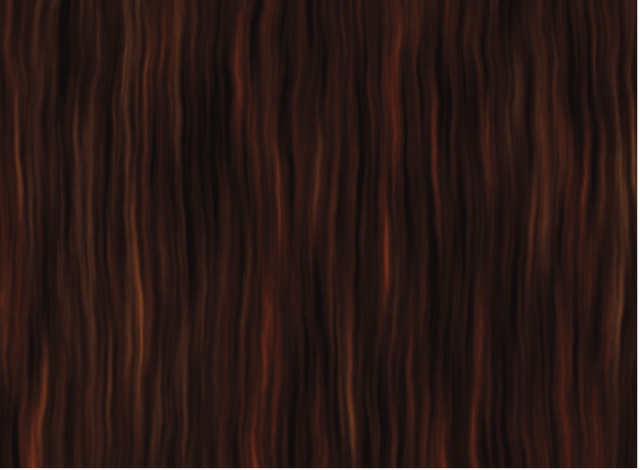
Reproduce this texture procedurally as a WebGL 1 fragment shader.

```glsl
precision highp float;
// Dark polished ebony veneer with upright red and amber streaks.
// Cellular noise, stretched into tapering spindles and summed at several
// widths, sets the tone; layered sines bend it; a ramp gives the colour.

uniform vec2 u_resolution;

const vec3 COAL = vec3(0.066, 0.050, 0.048);
const vec3 UMBER = vec3(0.153, 0.088, 0.074);
const vec3 MAHOGANY = vec3(0.255, 0.112, 0.082);
const vec3 WALNUT = vec3(0.250, 0.148, 0.108);
const vec3 EMBER = vec3(0.490, 0.180, 0.105);
const vec3 AMBER = vec3(0.460, 0.245, 0.110);
const vec3 PAPER = vec3(1.0);

// Three random values in 0..1 for one cell
vec3 hash3(vec2 cell, float seed) {
  vec3 k = vec3(dot(cell, vec2(127.1, 311.7)),
                dot(cell, vec2(269.5, 183.3)),
                dot(cell, vec2(419.2, 371.9)));
  return fract(sin(k + seed * 17.3) * 43758.55);
}

// Signed cellular noise: a soft light or dark spot around each jittered point.
// Unequal frequencies stretch the spots into spindles.
float spindles(vec2 p, vec2 frequency, float seed) {
  vec2 q = p * frequency;
  vec2 cell = floor(q);
  float total = 0.0;
  for (int j = -1; j <= 1; j++) {
    for (int i = -1; i <= 1; i++) {
      vec2 neighbour = cell + vec2(float(i), float(j));
      vec3 rnd = hash3(neighbour, seed);
      vec2 d = neighbour + rnd.xy - q;
      float bump = max(0.0, 1.0 - dot(d, d));
      total += bump * bump * (2.0 * rnd.z - 1.0);
    }
  }
  return total;
}

// Sideways sway of the fibres
vec2 bendFibres(vec2 p) {
  float sway = 0.0060 * sin(p.y * 8.0 + p.x * 6.0 + 2.0 * sin(p.x * 9.0))
             + 0.0026 * sin(p.y * 23.0 - p.x * 13.0 + 1.5 * sin(p.y * 7.0))
             + 0.0010 * sin(p.y * 57.0 + p.x * 31.0);
  return p + vec2(sway, 0.0);
}

// Grain tone, about zero mean and unit spread
float grainTone(vec2 p) {
  float bands = spindles(p, vec2(13.0, 1.3), 1.0);
  float strands = spindles(p, vec2(40.0, 2.4), 2.0);
  float streaks = spindles(p, vec2(84.0, 4.6), 3.0);
  float hairs = spindles(p, vec2(150.0, 8.0), 4.0);
  float pores = spindles(p, vec2(210.0, 60.0), 5.0);
  return 1.4 * (0.55 * bands + 0.75 * strands + 1.1 * streaks
              + 0.55 * hairs + 0.16 * pores);
}

// Colour from tone; warmth turns red wood to amber
vec3 woodColour(float tone, float warmth) {
  vec3 mid = mix(MAHOGANY, WALNUT, warmth);
  vec3 glow = mix(EMBER, AMBER, warmth);
  vec3 colour = mix(COAL, UMBER, clamp((tone + 2.0) / 2.0, 0.0, 1.0));
  colour = mix(colour, mid, clamp(tone / 1.5, 0.0, 1.0));
  return mix(colour, glow, clamp((tone - 1.5) / 1.7, 0.0, 1.0));
}

// Coverage of the sheet, leaving thin margins at the right and bottom
float sheetMask(vec2 uv, vec2 pixel) {
  vec2 inner = vec2(0.9957 - uv.x, uv.y - 0.0040);
  vec2 cover = smoothstep(-0.7 * pixel, 0.7 * pixel, inner);
  return cover.x * cover.y;
}

void main() {
  vec2 uv = gl_FragCoord.xy / u_resolution;
  vec2 p = gl_FragCoord.xy / u_resolution.y;
  vec2 fibre = bendFibres(p);

  float tone = grainTone(fibre);
  float hue = spindles(fibre, vec2(9.0, 1.1), 6.0)
            + 0.6 * spindles(fibre, vec2(48.0, 3.0), 7.0);
  float warmth = smoothstep(-0.6, 0.8, hue);

  vec3 wood = woodColour(tone, warmth);
  vec3 colour = mix(PAPER, wood, sheetMask(uv, 1.0 / u_resolution));
  gl_FragColor = vec4(colour, 1.0);
}
```
